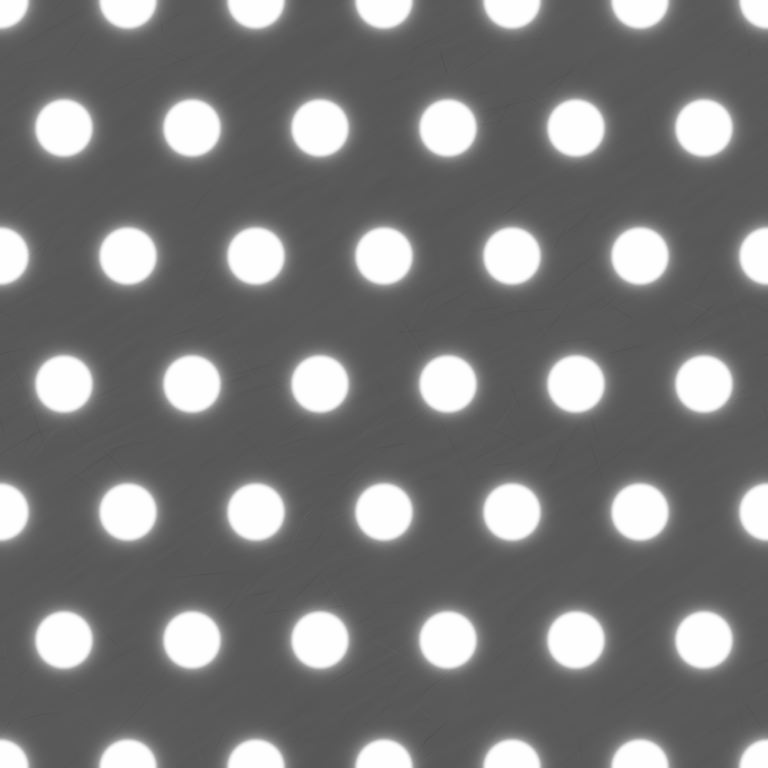
Give the GLSL for this pattern, as a WebGL 1 fragment shader.

```glsl
precision highp float;
// Staggered rows of glowing white dots on a dark grey, finely scuffed sheet.
// Six rows of six dots with an exponential halo; the wear is wrapped stretched
// noise plus several layers of faint hairline scratches, all of which tile.

uniform vec2 u_resolution;

vec3 hash3(vec2 cell, float seed) {
  vec3 h = fract(vec3(cell.xyx + seed * 7.31) * vec3(0.1031, 0.1030, 0.0973));
  h += dot(h, h.yxz + 33.33);
  return fract((h.xxy + h.yzz) * h.zyx);
}

vec2 wrapCell(vec2 cell, vec2 period) {
  return floor(mod(cell + 0.5, period));
}

// Value noise from 0 to 1 that repeats after the given number of cells
float wrapNoise(vec2 p, vec2 period, float seed) {
  vec2 i = floor(p);
  vec2 f = p - i;
  f = f * f * (3.0 - 2.0 * f);
  float a = hash3(wrapCell(i, period), seed).x;
  float b = hash3(wrapCell(i + vec2(1.0, 0.0), period), seed).x;
  float c = hash3(wrapCell(i + vec2(0.0, 1.0), period), seed).x;
  float d = hash3(wrapCell(i + vec2(1.0, 1.0), period), seed).x;
  return mix(mix(a, b, f.x), mix(c, d, f.x), f.y);
}

// Noise drawn out along a whole-number direction, so the slant still wraps
float brushed(vec2 uv, vec2 along, vec2 period, float seed) {
  vec2 across = vec2(-along.y, along.x);
  vec2 p = vec2(dot(uv, along), dot(uv, across)) * period;
  return wrapNoise(p, period, seed) - 0.5;
}

// One slightly bowed hairline per grid cell, lighter or darker than the sheet
float scratches(vec2 uv, float grid, float seed, float pixel) {
  vec2 p = uv * grid;
  vec2 home = floor(p);
  float width = (0.0007 + 0.7 * pixel) * grid;
  float sum = 0.0;
  for (int y = -1; y <= 1; y++) {
    for (int x = -1; x <= 1; x++) {
      vec2 cell = home + vec2(float(x), float(y));
      vec2 id = wrapCell(cell, vec2(grid));
      vec3 place = hash3(id, seed);
      vec3 style = hash3(id, seed + 5.0);
      // Most strokes rise to the right; a few fall across them
      float angle = mix(0.1, 1.1, place.z) - step(0.8, style.z) * 1.5;
      vec2 dir = vec2(cos(angle), sin(angle));
      vec2 d = p - cell - place.xy;
      float t = dot(d, dir);
      float n = dot(d, vec2(-dir.y, dir.x)) + (style.x - 0.5) * 0.2 * t * t;
      float reach = mix(0.4, 0.9, style.x);
      float line = 1.0 - smoothstep(0.0, width, abs(n));
      line *= 1.0 - smoothstep(0.4 * reach, reach, abs(t));
      sum += line * (style.y - 0.6);
    }
  }
  return sum;
}

// Distance to the nearest dot centre, in units of the dot spacing
float dotDistance(vec2 uv) {
  vec2 p = uv * 6.0;
  float row = floor(p.y + 0.5);
  p.x += 0.5 * mod(row, 2.0);
  return length(p - floor(p + 0.5));
}

void main() {
  vec2 uv = gl_FragCoord.xy / u_resolution;
  float pixel = 1.0 / min(u_resolution.x, u_resolution.y);

  // Scuffed sheet: broad clouding, brushed patches, hairlines
  float cloud = wrapNoise(uv * 5.0, vec2(5.0), 1.0);
  float patches = smoothstep(0.3, 0.8, wrapNoise(uv * 7.0, vec2(7.0), 2.0));
  float grain = brushed(uv, vec2(2.0, 1.0), vec2(7.0, 61.0), 3.0) * patches
              + brushed(uv, vec2(3.0, 2.0), vec2(5.0, 37.0), 4.0) * (1.0 - patches);
  float hairs = 0.0;
  for (int i = 0; i < 4; i++) {
    float layer = float(i);
    hairs += scratches(uv, 9.0 + 5.0 * layer, 11.0 + layer, pixel);
  }
  float grey = 0.347 + 0.01 * (cloud - 0.5) + 0.012 * grain
             + 0.04 * hairs * mix(0.4, 1.0, patches);

  // Halo, then the soft-edged dot over it
  float d = dotDistance(uv);
  grey += 0.43 * exp(-max(d - 0.211, 0.0) / 0.043);
  grey = mix(0.997, grey, smoothstep(0.19, 0.24, d));

  gl_FragColor = vec4(vec3(grey), 1.0);
}
```
